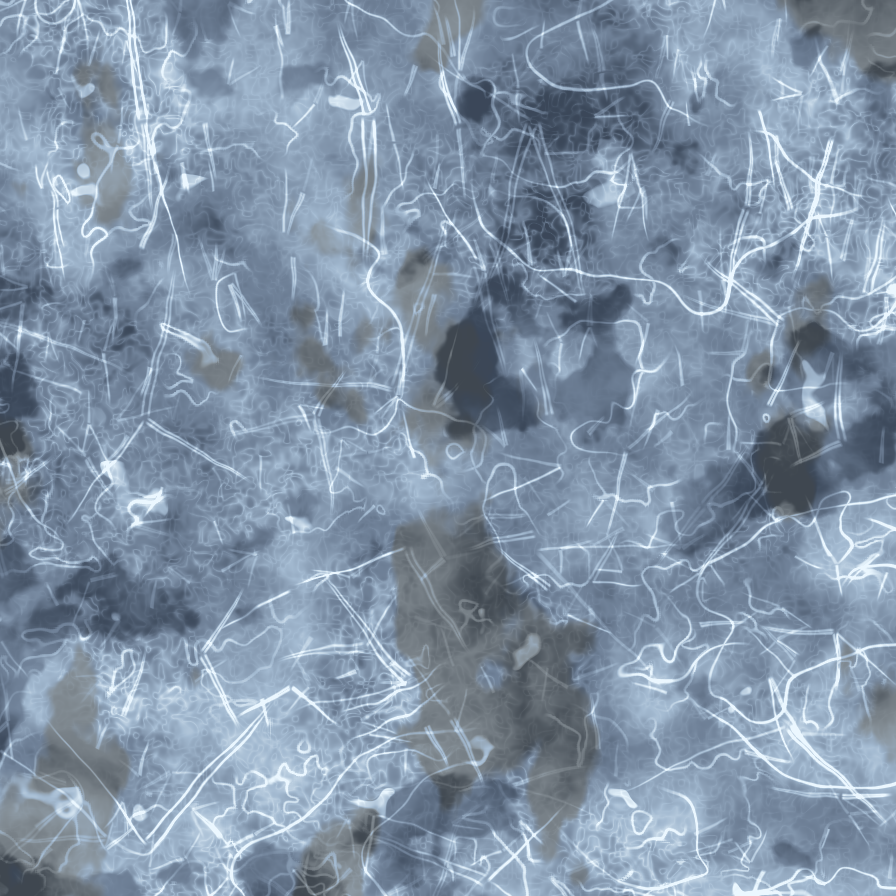
Reproduce this texture procedurally as a Shadertoy shader.

```glsl
// Cracked blue-grey ice: cloudy frost, curling veins, crystal needles and dark thawed patches.
#define DEEP vec3(0.23, 0.28, 0.35)
#define SLATE vec3(0.44, 0.51, 0.60)
#define ICE vec3(0.64, 0.73, 0.82)
#define WHITE vec3(0.92, 0.97, 1.00)
#define THAW_TINT vec3(1.10, 1.00, 0.87)
#define BASE_TONE 0.555
#define FROST_GAIN 0.23
#define NEEDLE_GAIN 0.36
#define VEIN_GAIN 0.32
#define LINE_WIDTH 0.0013

float hash(vec2 p) {
    vec3 q = fract(p.xyx * 0.1031);
    q += dot(q, q.yzx + 33.33);
    return fract((q.x + q.y) * q.z);
}

float noise(vec2 p) {
    vec2 cell = floor(p), f = fract(p);
    f = f * f * (3.0 - 2.0 * f);
    float low = mix(hash(cell), hash(cell + vec2(1, 0)), f.x);
    float high = mix(hash(cell + vec2(0, 1)), hash(cell + vec2(1, 1)), f.x);
    return mix(low, high, f.y);
}

vec2 noise2(vec2 p) {
    return vec2(noise(p), noise(p + 57.3)) - 0.5;
}

float fbm(vec2 p) {
    float sum = 0.0, gain = 0.516;
    for (int i = 0; i < 5; i++) {
        sum += gain * noise(p);
        p = mat2(1.6, 1.2, -1.2, 1.6) * p + 17.0;
        gain *= 0.5;
    }
    return sum;
}

float stroke(float dist, float width, float px) {
    return 1.0 - smoothstep(max(width - px, 0.0), width + px, dist);
}

// Broken contour lines of warped noise, with a soft frosty halo
float vein(vec2 p, float freq, float seed, float px) {
    vec2 q = p * freq + seed;
    q += 1.6 * noise2(q * 0.7) + 0.35 * noise2(q * 3.1);
    float level = noise(q) + 0.4 * noise(q * 2.3) - 0.7;
    float slope = length(vec2(dFdx(level), dFdy(level))) / px;
    float dist = abs(level) / max(slope, freq * 0.4);
    float gate = smoothstep(0.42, 0.68, noise(p * freq * 0.9 + seed + 40.0));
    float width = LINE_WIDTH * (0.5 + noise(p * 25.0 + seed));
    return gate * (stroke(dist, width, px) + 0.22 * exp(-dist / 0.006));
}

// Tapered crystal blade: x = bright rim, y = face
vec2 needle(vec2 q, float angle, float len, float width, float px) {
    vec2 dir = vec2(cos(angle), sin(angle));
    float along = dot(q, dir) / len;
    float side = abs(dot(q, vec2(-dir.y, dir.x)));
    float blade = width * (1.0 - 0.8 * along);
    float ends = smoothstep(0.0, 0.05, along) * (1.0 - smoothstep(0.75, 1.0, along));
    float dist = abs(side - blade);
    float rim = stroke(dist, LINE_WIDTH * (1.2 - 0.6 * along), px) + 0.15 * exp(-dist / 0.004);
    return ends * vec2(rim, stroke(side, blade, px));
}

// Spokes scattered from jittered cells; upright near the top, stars below
vec2 needles(vec2 p, float cells, float keep, float px) {
    vec2 home = floor(p * cells);
    vec2 total = vec2(0.0);
    for (int k = 0; k < 27; k++) {
        vec2 id = home + vec2(k % 3, (k / 3) % 3) - 1.0;
        vec2 key = id + vec2(cells * 7.0, float(k / 9) * 31.0 + 80.0);
        vec2 root = (id + vec2(hash(id + cells), hash(id + cells + 23.0))) / cells;
        float pick = hash(key + 5.0), turn = hash(key + 11.0);
        float upright = 0.75 * smoothstep(0.35, 0.7, root.y);
        float angle = 6.2832 * turn;
        if (hash(key + 19.0) < upright)
            angle = 1.5708 + 3.1416 * step(0.5, pick / keep) + 0.7 * (turn - 0.5);
        float len = mix(0.45, 0.93, hash(key + 29.0)) / cells;
        float width = len * 0.07 * max(hash(key + 37.0) - 0.4, 0.0);
        float shine = mix(0.25, 1.0, hash(key + 43.0)) * step(pick, keep);
        vec2 mark = needle(p - root, angle, len, width, px) * shine;
        total = vec2(max(total.x, mark.x), total.y + mark.y * (turn - 0.3));
    }
    return total;
}

void mainImage(out vec4 fragColor, in vec2 fragCoord) {
    vec2 uv = fragCoord / iResolution.xy;
    vec2 p = fragCoord / iResolution.y;
    float px = 1.0 / iResolution.y;
    vec2 bent = p + 0.018 * noise2(p * 11.0) + 0.004 * noise2(p * 45.0);

    // Clouded body, thawed windows and deep holes
    float broad = fbm(p * vec2(5.0, 3.5) + 3.0);
    float cloud = fbm(bent * 12.0 + 2.0 * broad);
    float right = smoothstep(0.74, 0.93, uv.x) * smoothstep(0.25, 0.5, uv.y);
    float corner = right * smoothstep(0.75, 0.92, uv.y);
    float ragged = 0.06 * noise2(p * 40.0).x;
    float thaw = smoothstep(0.57, 0.64, fbm(bent * vec2(8.0, 5.0) + 71.0) + 0.1 * right + 0.1 * corner + ragged);
    float hole = right * (1.0 - smoothstep(0.06, 0.2, abs(uv.y - 0.55)));
    float low = 1.0 - smoothstep(0.05, 0.3, uv.y);
    float deep = smoothstep(0.60, 0.68, fbm(bent * 9.0 + 133.0) + 0.1 * hole + 0.05 * low + ragged);
    float tone = BASE_TONE + 0.5 * (broad - 0.5) + 0.5 * (cloud - 0.5) - 0.12 * thaw - 0.2 * deep;

    // Fine crystalline frost
    vec2 fine = p + 0.012 * noise2(p * 60.0);
    float ridge = 1.0 - abs(2.0 * noise(fine * 75.0) - 1.0);
    float speck = 1.0 - abs(2.0 * noise(fine * 160.0 + 9.0) - 1.0);
    float frost = smoothstep(0.35, 0.65, fbm(p * 7.0 + 211.0));
    float clear = 1.0 - 0.75 * max(thaw, deep);
    tone += FROST_GAIN * (0.5 * ridge * ridge + 0.6 * speck * speck - 0.5) * mix(0.35, 1.2, frost) * clear;

    // Veins, needles and small white chips
    float veins = max(vein(bent, 5.0, 13.0, px), 0.9 * vein(bent, 10.0, 47.0, px));
    veins = max(veins, 0.65 * vein(bent, 21.0, 91.0, px));
    vec2 blades = needles(bent, 4.0, 0.65, px);
    blades += 0.85 * needles(bent, 8.0, 0.5, px) + 0.6 * needles(bent, 16.0, 0.4, px);
    float chips = smoothstep(0.9, 0.95, noise(bent * vec2(24.0, 19.0) + 0.8 * noise2(p * 50.0)));
    float lines = NEEDLE_GAIN * min(blades.x, 1.2) + VEIN_GAIN * veins;
    tone += (lines + 0.16 * blades.y) * mix(0.45, 1.0, clear) + 0.25 * chips;

    // Tone to colour
    vec3 color = mix(DEEP, SLATE, smoothstep(0.24, 0.52, tone));
    color = mix(color, ICE, clamp((tone - 0.51) / 0.22, 0.0, 1.0));
    color = mix(color, WHITE, clamp((tone - 0.73) / 0.24, 0.0, 1.0));
    color *= mix(vec3(1.0), THAW_TINT, 0.8 * thaw * (1.0 - smoothstep(0.5, 0.75, tone)));
    fragColor = vec4(color, 1.0);
}
```
